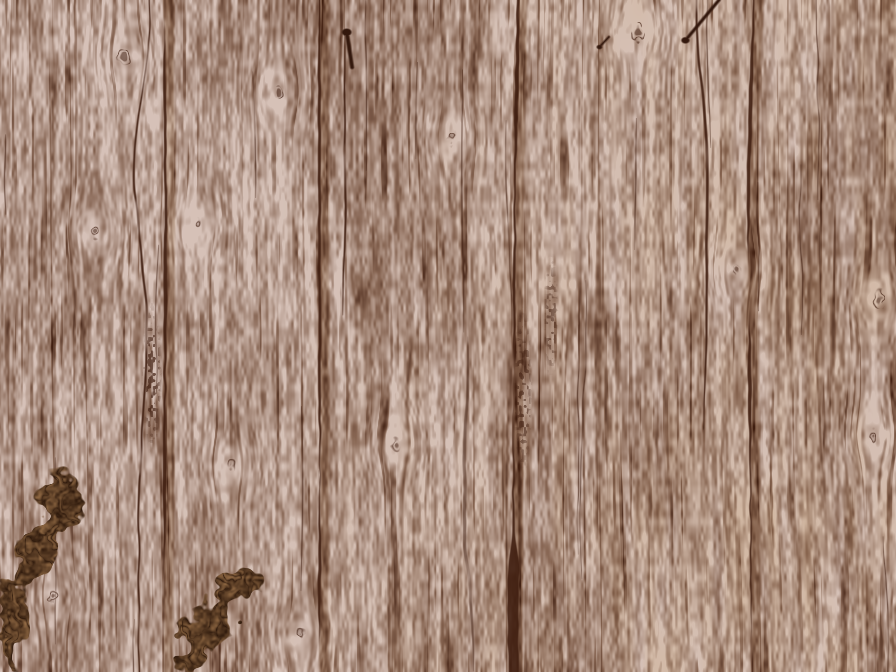
Give the GLSL for this texture, as a WebGL 1 fragment shader.

```glsl
precision highp float;
// Weathered wooden planks with seams, cracks, knots, nails and dry leaves.
uniform vec2 u_resolution;

const vec3 DARK = vec3(0.25, 0.12, 0.065);
const vec3 BROWN = vec3(0.53, 0.40, 0.33);
const vec3 PALE = vec3(0.81, 0.725, 0.685);
const vec3 LEAF_SHADE = vec3(0.17, 0.09, 0.04);
const vec3 LEAF_LIGHT = vec3(0.54, 0.39, 0.25);

float hash(vec2 p) {
  return fract(sin(dot(p, vec2(127.1, 311.7))) * 43758.545);
}

float noise(vec2 p) {
  vec2 i = floor(p), f = fract(p);
  f = f * f * (3.0 - 2.0 * f);
  return mix(mix(hash(i), hash(i + vec2(1, 0)), f.x),
             mix(hash(i + vec2(0, 1)), hash(i + vec2(1, 1)), f.x), f.y);
}

float segment(vec2 p, vec2 a, vec2 b) {
  vec2 d = b - a;
  return length(p - a - d * clamp(dot(p - a, d) / dot(d, d), 0.0, 1.0));
}

// Coverage of a shape from its signed distance
float fill(float d, float soft) {
  return 1.0 - smoothstep(-soft, soft, d);
}

// Scattered knots: x = grain bend, y = pale halo, z = dark rim
vec3 knots(vec2 p, float size) {
  vec3 sum = vec3(0.0);
  vec2 cell = floor(p / size);
  for (int j = -1; j <= 1; j++)
    for (int i = -1; i <= 1; i++) {
      vec2 id = cell + vec2(i, j);
      if (hash(id + 3.7) > 0.62) continue;
      vec2 jitter = vec2(hash(id + 11.3), hash(id + 27.9));
      vec2 d = p - (id + 0.15 + 0.7 * jitter) * size;
      float radius = mix(0.004, 0.010, hash(id + 41.0));
      float r = length(d * vec2(1.2, 0.8)) + 0.009 * (noise(p * 140.0) - 0.5);
      float patchy = noise(p * vec2(60.0, 45.0) + id);
      sum.x += d.x * exp(-dot(d * vec2(1.0, 0.6), d) * 900.0);
      sum.y += exp(-dot(d, d) * 1400.0) * patchy * patchy * 1.6;
      sum.z += fill(abs(r - radius) - 0.001, 0.0018) * smoothstep(0.2, 0.6, noise(p * 90.0))
             + fill(r - radius * 0.4, 0.002) * 0.7;
    }
  return sum;
}

// Thin wandering split with tapered ends
float crack(vec2 p, float x, float bottom, float top, float width, float bend) {
  float t = (p.y - bottom) / (top - bottom);
  float taper = sqrt(max(4.0 * t * (1.0 - t), 0.0));
  float path = x + bend * (noise(vec2(p.y * 4.0, x * 91.0)) - 0.5)
             + 0.004 * (noise(vec2(p.y * 22.0, x * 57.0)) - 0.5);
  float breaks = smoothstep(0.1, 0.45, noise(vec2(x * 37.0, p.y * 26.0)));
  return fill(abs(p.x - path) - width * taper, 0.0015) * smoothstep(0.0, 0.15, taper) * mix(0.5, 1.0, breaks);
}

// Brown bands and dark gaps between planks: x = band, y = gap
vec2 seams(vec2 p) {
  vec2 sum = vec2(0.0);
  for (int i = 0; i < 4; i++) {
    float k = float(i);
    float d = p.x - 0.247 - 0.2 * k - 0.03 * k * k - 0.008 * (noise(vec2(p.y * 3.0, k * 7.0)) - 0.5);
    d += 0.002 * (noise(vec2(p.y * 45.0, k)) - 0.5);
    float open = noise(vec2(p.y * 7.0, k * 13.0 + 2.0));
    float width = 0.0028 * open + 0.006 * step(1.5, k) * step(k, 2.5) * fill(p.y - 0.18, 0.03);
    sum.x += fill(abs(d - 0.007) - 0.007, 0.003);
    sum.y += fill(abs(d) - width, 0.0015) * smoothstep(0.1, 0.6, open + 0.1);
  }
  return min(sum, 1.0);
}

// Worm-eaten strip full of small pits
float pits(vec2 p, vec2 centre, vec2 radius) {
  float area = fill(length((p - centre) / radius) - 0.7, 0.35);
  return area * smoothstep(0.5, 0.7, noise(p * vec2(270.0, 210.0)));
}

float nail(vec2 p, vec2 head, vec2 tip, float size) {
  return max(fill(length((p - head) * vec2(1.0, 1.3)) - size, 0.002),
             fill(segment(p, head, tip) - size * 0.4, 0.002));
}

// Frayed dry leaf hanging along a stem: rgb colour and coverage
vec4 leaf(vec2 p, vec2 a, vec2 b, float radius) {
  vec2 q = p + 0.03 * (vec2(noise(p * 32.0), noise(p * 32.0 + 50.0)) - 0.5);
  q += 0.018 * (vec2(noise(p * 95.0), noise(p * 95.0 + 20.0)) - 0.5);
  float edge = segment(q, a, b) - radius * (0.1 + 1.5 * noise(p * 30.0 + 8.0));
  float folds = abs(noise(q * vec2(130.0, 70.0)) - 0.5) * 2.0;
  vec3 col = mix(LEAF_SHADE, LEAF_LIGHT, folds * 0.7 + 0.45 * noise(p * 220.0));
  return vec4(col, fill(edge, 0.002));
}

void main() {
  vec2 p = gl_FragCoord.xy / u_resolution.y;
  vec3 knot = knots(p, 0.25);
  vec2 seam = seams(p);

  // Grain, bent around the knots
  vec2 g = p;
  g.x += 0.012 * (noise(p * vec2(5.0, 2.5)) - 0.5) - 0.5 * knot.x;
  float fine = noise(g * vec2(240.0, 17.0)) - 0.5;
  float streak = noise(g * vec2(105.0, 5.0) + 17.0) - 0.5;
  float mottle = noise(g * vec2(270.0, 85.0) + 31.0) - 0.5;
  float flecks = noise(g * vec2(120.0, 45.0) + 83.0) - 0.5;
  float broad = noise(g * vec2(9.0, 3.0) + 53.0) - 0.5;
  float fibre = smoothstep(0.7, 0.9, noise(g * vec2(200.0, 8.0) + 7.0));
  float vein = fill(abs(noise(g * vec2(34.0, 0.9) + 71.0) - 0.5) - 0.02, 0.025);
  float tone = 0.79 + 0.38 * fine + 0.2 * streak + 0.38 * mottle + 0.2 * flecks + 0.27 * broad;
  tone += 0.35 * knot.y - 0.3 * fibre - 0.3 * seam.x;
  tone -= 0.3 * vein * smoothstep(0.3, 0.7, noise(g * vec2(20.0, 5.0)));

  // Splits, pits and gaps
  float dark = max(seam.y, min(knot.z, 1.0) * 0.85);
  for (int i = 0; i < 20; i++) {
    float k = float(i);
    float bottom = hash(vec2(k, 5.0)) * 0.9 - 0.1;
    float span = 0.1 + 0.35 * hash(vec2(k, 9.0));
    float x = (k + hash(vec2(k, 2.0))) / 15.0;
    dark = max(dark, 0.75 * crack(p, x, bottom, bottom + span, 0.0009, 0.012));
  }
  dark = max(dark, crack(p, 0.515, 0.53, 0.95, 0.0016, 0.02));
  dark = max(dark, crack(p, 1.045, 0.36, 1.1, 0.002, 0.02));
  dark = max(dark, crack(p, 0.21, -0.1, 1.1, 0.0016, 0.03));
  dark = max(dark, 0.6 * crack(p, 0.725, 0.0, 0.5, 0.0025, 0.09));
  dark = max(dark, 0.75 * pits(p, vec2(0.226, 0.44), vec2(0.016, 0.12)));
  dark = max(dark, 0.65 * pits(p, vec2(0.778, 0.42), vec2(0.015, 0.14)));
  dark = max(dark, 0.55 * pits(p, vec2(0.82, 0.53), vec2(0.012, 0.1)));

  // Wood colour, warmer towards the lower right
  vec3 col = mix(mix(DARK, BROWN, clamp(tone * 2.0, 0.0, 1.0)), PALE, clamp(tone * 2.0 - 1.0, 0.0, 1.1));
  float warmth = smoothstep(0.3, 1.5, p.x + 0.3 * (1.0 - p.y)) * noise(g * vec2(60.0, 9.0) + 5.0);
  col *= mix(vec3(1.0), vec3(0.98, 0.95, 0.88), max(warmth, 0.7 * seam.x));
  col = mix(col, DARK, dark * 0.9);

  // Nails and leaves
  float iron = nail(p, vec2(0.516, 0.952), vec2(0.524, 0.9), 0.007);
  iron = max(iron, nail(p, vec2(1.02, 0.94), vec2(1.07, 1.0), 0.006));
  iron = max(iron, nail(p, vec2(0.892, 0.93), vec2(0.906, 0.945), 0.004));
  col = mix(col, DARK * 0.8, iron);
  vec4 low = leaf(p, vec2(0.01, 0.0), vec2(0.02, 0.13), 0.022);
  vec4 high = leaf(p, vec2(0.035, 0.15), vec2(0.095, 0.27), 0.028);
  vec4 right = leaf(p, vec2(0.28, 0.01), vec2(0.345, 0.13), 0.03);
  col = mix(col, low.rgb, low.a);
  col = mix(col, high.rgb, high.a);
  col = mix(col, right.rgb, right.a);
  gl_FragColor = vec4(col, 1.0);
}
```
